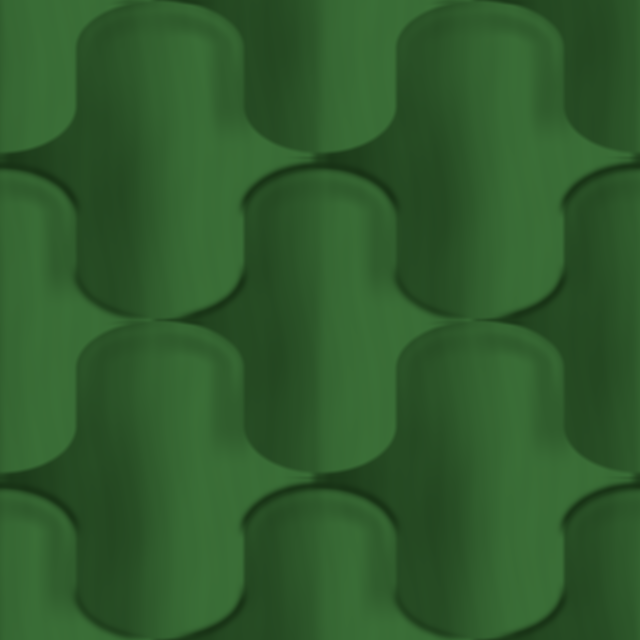
This pattern is drawn by a WebGL 2 fragment shader. Its source:

```glsl
#version 300 es
precision highp float;
// Interlocking green scales with rounded lobes and tapering side wings.

#define REPEATS 2.0        // scales across and down
#define WIDTH_A 0.262      // half width of the first lobe, in cells
#define WIDTH_B 0.238      // half width of the second lobe
#define HEIGHT_A 0.498     // half height of the first lobe
#define HEIGHT_B 0.478     // half height of the second lobe
#define CAP 0.15           // height of the rounded ends
#define SOFTNESS 0.006     // blur of the scale outlines
#define CREASE 0.014       // width of the dark creases
#define GRAIN 0.012        // strength of the faint streaks

uniform vec2 u_resolution;
out vec4 fragColor;

const float TAU = 6.2831853;
const vec3 SHADOW_GREEN = vec3(0.10, 0.21, 0.09);
const vec3 LIGHT_GREEN = vec3(0.235, 0.445, 0.222);

// Approximate distance to an upright lobe with elliptical ends.
float lobeDistance(vec2 p, float halfWidth, float halfHeight) {
  float stretch = halfWidth / CAP;
  vec2 q = vec2(abs(p.x), max(abs(p.y) - halfHeight + CAP, 0.0) * stretch);
  float len = max(length(q), 1e-4);
  float slope = length(q * vec2(1.0, stretch)) / len;
  return (len - halfWidth) / max(slope, 1.0);
}

// Tone of one scale, lit from the right; ridge sharpens the middle fold.
float scaleTone(vec2 p, float d, float ridge) {
  float wrapFade = 1.0 - smoothstep(0.45, 0.5, p.y);
  float left = mix(0.36, 0.58, smoothstep(-0.15, 0.0, p.x));
  left += mix(0.15, 0.08, ridge) * smoothstep(-0.02, 0.32, p.y) * wrapFade;
  float fold = mix(0.08, 0.025, ridge);
  float right = mix(0.82, 0.93, smoothstep(0.0, 0.14, p.x));
  float tone = mix(left, right, smoothstep(-fold, fold, p.x));

  // Left wing sinks into shadow, and a dim hollow lies on the left flank.
  tone *= smoothstep(-0.54, -0.22, p.x);
  vec2 hollow = (p - vec2(-0.11, -0.14)) / vec2(0.12, 0.14);
  tone -= 0.06 * exp(-dot(hollow, hollow));

  // Darker bevel around the upper right, with a thin lit rim.
  float depth = -d;
  float side = smoothstep(-0.05, 0.12, p.x);
  float upper = smoothstep(0.03, 0.17, p.y) * wrapFade;
  float bevel = smoothstep(-0.05, 0.01, depth) * (1.0 - smoothstep(0.06, 0.13, depth));
  tone -= upper * bevel * mix(0.08, 0.27, side);
  float rim = (depth - 0.025) / 0.018;
  tone += mix(0.08, 0.16, side) * exp(-rim * rim) * upper * smoothstep(0.22, 0.38, p.y);

  // Wing tips of neighbours meet in one common tone.
  return mix(tone, 0.25, smoothstep(0.46, 0.5, abs(p.x)));
}

// Dark line that follows the outline of a lobe.
float crease(float d) {
  float line = d / CREASE;
  return exp(-line * line);
}

// Layered sines with whole frequencies, so the streaks wrap.
float streaks(vec2 uv) {
  float sway = 0.7 * sin(TAU * (3.0 * uv.y + uv.x));
  return sin(TAU * 23.0 * uv.x + sway * 2.0)
       + 0.6 * sin(TAU * (47.0 * uv.x + 5.0 * uv.y) + sway * 3.0)
       + 0.5 * sin(TAU * (9.0 * uv.x - 7.0 * uv.y) + sway);
}

void main() {
  vec2 uv = gl_FragCoord.xy / u_resolution;
  vec2 cell = uv * REPEATS;
  vec2 a = fract(cell) - 0.5;
  vec2 b = fract(cell + 0.5) - 0.5;
  float lobeA = lobeDistance(a, WIDTH_A, HEIGHT_A);
  float lobeB = lobeDistance(b, WIDTH_B, HEIGHT_B);

  // Each scale is its lobe plus the gaps left between neighbouring lobes.
  float scaleA = max(min(lobeA, abs(a.y) - 0.25), -lobeB);
  float soft = SOFTNESS + REPEATS / min(u_resolution.x, u_resolution.y);
  float coverA = 1.0 - smoothstep(-soft, soft, scaleA);
  float tone = mix(scaleTone(b, lobeB, 1.0), scaleTone(a, lobeA, 0.0), coverA);

  // Creases under the first lobes, carried across the cell border.
  float lowerA = smoothstep(0.31, 0.39, -a.y) + smoothstep(0.48, 0.5, a.y);
  float under = crease(lobeA) * lowerA * smoothstep(0.02, 0.13, abs(a.x));
  under *= mix(0.6, 0.95, smoothstep(-0.1, 0.1, a.x));

  // Creases over the second lobes.
  float upperB = smoothstep(0.31, 0.39, b.y) + smoothstep(0.485, 0.5, -b.y);
  float over = 0.95 * crease(lobeB - 0.004) * upperB;
  tone = mix(tone, -0.05, max(under, over));
  tone += GRAIN * streaks(uv);

  vec3 color = mix(SHADOW_GREEN, LIGHT_GREEN, clamp(tone, -0.1, 1.05));
  fragColor = vec4(color, 1.0);
}
```
